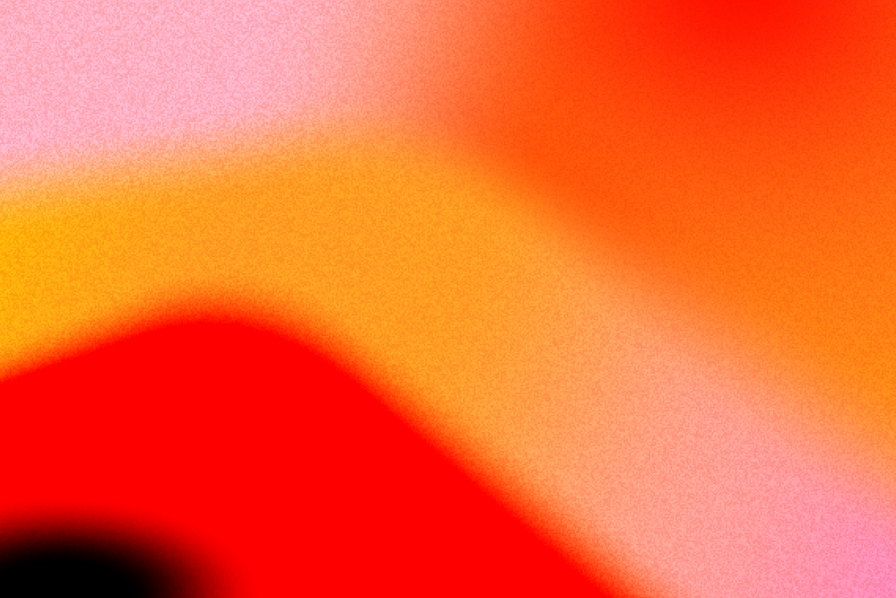
Reproduce this background procedurally as a Shadertoy shader.

```glsl
#define RED       vec3(1.00, 0.00, 0.00)
#define EMBER     vec3(1.00, 0.06, 0.00)
#define ORANGE    vec3(1.00, 0.61, 0.13)
#define AMBER     vec3(1.00, 0.70, 0.01)
#define ROSE      vec3(1.00, 0.69, 0.76)
#define BLUSH     vec3(1.00, 0.62, 0.58)
#define HOT_PINK  vec3(1.00, 0.54, 0.74)
#define GRAIN_ROWS 380.0
#define GRAIN_TONE 0.20
#define GRAIN_EDGE 0.08

float hash(vec2 p) {
    vec3 q = fract(p.xyx * vec3(0.1031, 0.1030, 0.0973));
    q += dot(q, q.yzx + 33.33);
    return fract((q.x + q.y) * q.z);
}

// Smooth value grain in -0.5 .. 0.5
float grainNoise(vec2 p) {
    vec2 cell = floor(p), f = fract(p);
    f = f * f * (3.0 - 2.0 * f);
    float low = mix(hash(cell), hash(cell + vec2(1, 0)), f.x);
    float high = mix(hash(cell + vec2(0, 1)), hash(cell + 1.0), f.x);
    return mix(low, high, f.y) - 0.5;
}

// Two slopes joined by a rounded crest
float crest(float rise, float fall, float k) {
    float h = max(k - abs(rise - fall), 0.0) / k;
    return min(rise, fall) - 0.25 * h * h * k;
}

// Upper field: rose on the left, ember glow at the top right
vec3 skyColor(vec2 p, float above) {
    vec2 fromGlow = (p - vec2(1.24, 1.03)) / vec2(1.35, 1.0);
    float glow = exp(-3.0 * (sqrt(dot(fromGlow, fromGlow) + 0.01) - 0.1));
    vec3 sky = mix(vec3(1.0, 0.62, 0.10), EMBER, glow);
    float foldShade = exp(-pow(above / 0.15, 2.0));
    foldShade *= smoothstep(0.5, 0.8, p.x) * (1.0 - smoothstep(0.95, 1.35, p.x));
    sky.gb -= foldShade * vec2(0.09, 0.04);
    float roseFade = smoothstep(0.40, 0.98, p.x + 0.35 * (0.9 - p.y));
    return mix(ROSE, sky, roseFade);
}

// Middle band: amber, orange, then pink toward the lower right
vec3 bandColor(vec2 p) {
    float along = p.x - 0.5 * p.y;
    vec3 band = mix(AMBER, ORANGE, smoothstep(-0.42, 0.1, along));
    band = mix(band, BLUSH, smoothstep(0.45, 1.15, along));
    return mix(band, HOT_PINK, smoothstep(1.05, 1.6, along));
}

void mainImage(out vec4 fragColor, in vec2 fragCoord) {
    vec2 p = fragCoord / iResolution.y;
    p.x += 0.5 * (1.5 - iResolution.x / iResolution.y);
    float grain = grainNoise(p * GRAIN_ROWS);

    // Diagonal fold between the upper field and the band
    float foldGap = p.y - crest(0.68 + 0.17 * p.x, 1.33 - 0.75 * p.x, 0.2);
    float foldWidth = 0.085 + 0.08 * smoothstep(0.7, 1.4, p.x);
    float fold = smoothstep(-foldWidth, foldWidth, foldGap + 0.2 * GRAIN_EDGE * grain);
    vec3 color = mix(bandColor(p), skyColor(p, foldGap), fold);
    color *= 1.0 + GRAIN_TONE * grain * vec3(0.25, 1.0, 1.2);

    // Red hill, crisp inside and softening outward
    float hillGap = p.y - crest(0.36 + 0.35 * p.x, 0.87 - 0.85 * p.x, 0.22);
    float hillWidth = 0.075 + 0.07 * p.x;
    float outside = clamp(hillGap / hillWidth + 0.04 + GRAIN_EDGE * grain, 0.0, 1.0);
    float rim = 1.0 - (1.0 - outside) * (1.0 - outside);
    color = mix(RED, color, vec3(rim, rim, rim * rim));

    // Dark glow in the lower left corner
    float ember = length((p - vec2(0.1, 0.0)) / vec2(0.32, 0.16));
    color *= smoothstep(0.36, 1.08, ember + 0.4 * GRAIN_EDGE * grain);

    fragColor = vec4(clamp(color, 0.0, 1.0), 1.0);
}
```
